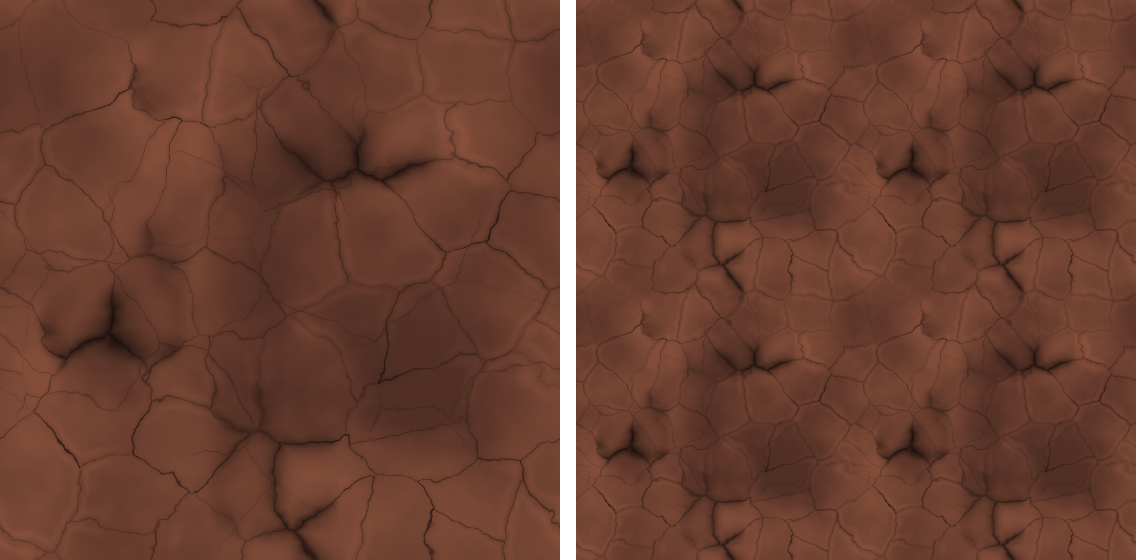
Left: one tile. Right: repeated 2 by 2.
Give the GLSL for this texture, as a Shadertoy shader.

```glsl
#define PLATES 7.0
#define HAIRLINES 5.0
#define JITTER 0.94
#define CRACK_WIDTH 0.0013
#define COARSE_WARP 0.075
#define FINE_WARP 0.014
#define TONE_CONTRAST 1.90
#define POOL_DEPTH 0.66
#define RIM_LIGHT 0.08
#define DARK_CLAY vec3(0.335, 0.195, 0.150)
#define LIGHT_CLAY vec3(0.510, 0.300, 0.225)
#define ORIGIN vec2(0.911, 0.625)

const vec3 CRACK_COLOR = vec3(0.085, 0.052, 0.042);

float hash(vec2 p, float seed) {
    return fract(sin(dot(p, vec2(127.1, 311.7)) + seed * 17.3) * 43758.545);
}

// Wraps whole cell numbers; the half keeps the division clear of rounding
vec2 wrap(vec2 cell, float count) {
    return floor(cell - count * floor((cell + 0.5) / count) + 0.5);
}

// Value noise that wraps after a whole number of lattice cells
float noise(vec2 uv, float period, float seed) {
    vec2 p = uv * period + hash(vec2(seed, 3.0), seed);
    vec2 cell = floor(p), f = p - cell;
    f = f * f * f * (f * (f * 6.0 - 15.0) + 10.0);
    vec2 lo = wrap(cell, period), hi = wrap(cell + 1.0, period);
    float bottom = mix(hash(lo, seed), hash(vec2(hi.x, lo.y), seed), f.x);
    float top = mix(hash(vec2(lo.x, hi.y), seed), hash(hi, seed), f.x);
    return mix(bottom, top, f.y);
}

float fbm(vec2 uv, float period, float seed) {
    float sum = 0.0, weight = 0.5, total = 0.0;
    for (int octave = 0; octave < 5; octave++) {
        sum += weight * noise(uv, period, seed);
        total += weight;
        weight *= 0.5;
        period *= 2.0;
        seed += 1.7;
    }
    return sum / total;
}

vec2 warp(vec2 uv, float period, float seed) {
    return vec2(fbm(uv, period, seed), fbm(uv, period, seed + 11.0)) - 0.5;
}

vec2 site(vec2 cell, float count, float seed) {
    vec2 id = wrap(cell, count);
    return cell + 0.5 + JITTER * (vec2(hash(id, seed), hash(id, seed + 5.0)) - 0.5);
}

// Wrapping Voronoi plates: x = border distance, y = crack darkness, z = plate hash
vec3 plates(vec2 uv, float count, float seed) {
    vec2 p = uv * count, base = floor(p);
    vec2 owner = base, center = p;
    float closest = 1e5;
    for (int y = -2; y <= 2; y++)
    for (int x = -2; x <= 2; x++) {
        vec2 cell = base + vec2(x, y);
        vec2 s = site(cell, count, seed);
        float d = dot(s - p, s - p);
        if (d < closest) { closest = d; owner = cell; center = s; }
    }
    float border = 1.0, crack = 0.0;
    float pixel = 0.8 / iResolution.y;
    vec2 ownerId = wrap(owner, count);
    for (int y = -2; y <= 2; y++)
    for (int x = -2; x <= 2; x++) {
        if (x == 0 && y == 0) continue;
        vec2 cell = owner + vec2(x, y);
        vec2 s = site(cell, count, seed);
        float d = dot(0.5 * (center + s) - p, normalize(s - center)) / count;
        // Each shared border has its own strength
        float strength = mix(0.35, 1.0, hash(ownerId + wrap(cell, count), seed + 9.0));
        float width = CRACK_WIDTH * (0.5 + 0.7 * strength);
        float core = 1.0 - smoothstep(width - pixel, width + pixel, d);
        float shoulder = 0.28 * exp(-max(d, 0.0) / 0.004);
        crack = max(crack, strength * max(core, shoulder));
        border = min(border, d);
    }
    return vec3(max(border, 0.0), crack, hash(ownerId, seed + 21.0));
}

void mainImage(out vec4 fragColor, in vec2 fragCoord) {
    vec2 uv = fract(fragCoord / iResolution.xy + ORIGIN);

    // Smooth bends shape the plates, fine bends make the cracks ragged
    vec2 bent = uv + COARSE_WARP * warp(uv, 8.0, 1.0);
    vec2 ragged = bent + FINE_WARP * warp(uv, 32.0, 31.0);
    vec3 soft = plates(bent, PLATES, 2.0);
    vec3 sharp = plates(ragged, PLATES, 2.0);
    vec3 hair = plates(ragged + 0.07, HAIRLINES, 57.0);

    // Mottled clay with a slight shift from plate to plate
    float tone = 0.45 + TONE_CONTRAST * (fbm(uv, 4.0, 71.0) - 0.5);
    tone += 0.18 * (sharp.z - 0.5) * smoothstep(0.0, 0.02, sharp.x);
    tone += 0.10 * (fbm(bent, 16.0, 83.0) - 0.5);
    vec3 color = mix(DARK_CLAY, LIGHT_CLAY, clamp(tone, -0.1, 1.05));

    // Pale raised rims beside the cracks
    float rimOffset = (soft.x - 0.012) / 0.007;
    float rim = exp(-rimOffset * rimOffset) * smoothstep(0.45, 0.85, noise(uv, 10.0, 91.0));
    color *= 1.0 + RIM_LIGHT * rim;

    // Soot gathers in a few small spots along the cracks
    float pool = smoothstep(0.70, 1.0, noise(uv, 7.0, 103.0));
    color *= 1.0 - POOL_DEPTH * pool * exp(-soft.x / 0.020);

    // Main cracks and faint hairlines
    float wear = mix(0.45, 1.0, smoothstep(0.25, 0.7, noise(uv, 5.0, 117.0)));
    float faint = 0.35 * smoothstep(0.35, 0.65, noise(uv, 5.0, 131.0));
    float crack = max(sharp.y * max(wear, pool), hair.y * faint);
    color = mix(color, CRACK_COLOR, 0.84 * crack);

    fragColor = vec4(color, 1.0);
}
```
